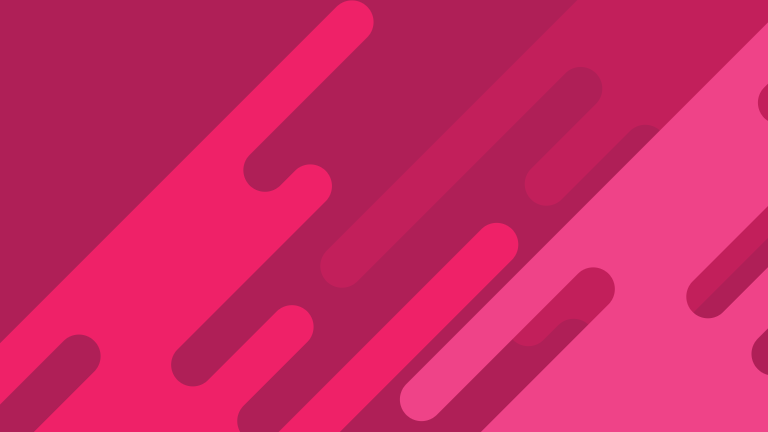
This background is drawn by a Shadertoy shader. Its source:

```glsl
const float PITCH = 0.14167;  // lane spacing along either diagonal axis
const float FAR = 40.0;       // lane end well outside the canvas
const int LANES = 7;

const vec3 WINE    = vec3(0.686, 0.122, 0.341);
const vec3 CRIMSON = vec3(0.761, 0.122, 0.357);
const vec3 ROSE    = vec3(0.937, 0.129, 0.408);
const vec3 PINK    = vec3(0.937, 0.263, 0.533);

// Diagonal lane space: x counts lanes, y runs along them to the upper right
vec2 toLanes(vec2 p) {
    return vec2(p.x + 1.0 - p.y, p.x - 1.0 + p.y) / PITCH;
}

vec2 flip(vec2 q) {
    return vec2(q.x, -q.y);
}

// Round-ended strip reaching from end towards negative y
float strand(vec2 q, float lane, float end) {
    return length(vec2(q.x - lane, max(q.y - end, 0.0))) - 0.5;
}

// Filling between two strands, topped by a round hollow
float web(vec2 q, float lane, float end) {
    float slab = max(abs(q.x - lane) - 0.9, q.y - end);
    return max(slab, -strand(flip(q), lane, -end));
}

// Alternating strands and webs, starting at the given lane
float comb(vec2 q, float firstLane, float ends[LANES]) {
    float d = FAR;
    for (int i = 0; i < LANES; i++) {
        float lane = firstLane + float(i);
        float part = i % 2 == 0 ? strand(q, lane, ends[i]) : web(q, lane, ends[i]);
        d = min(d, part);
    }
    return d;
}

float cut(float shape, float hole) {
    return max(shape, -hole);
}

vec3 paint(vec3 below, vec3 colour, float d, float pixel) {
    return mix(below, colour, clamp(0.5 - d / pixel, 0.0, 1.0));
}

void mainImage(out vec4 fragColor, in vec2 fragCoord) {
    vec2 q = toLanes(fragCoord / iResolution.y);
    vec2 r = flip(q);
    float pixel = sqrt(2.0) / (PITCH * iResolution.y);

    // Crimson comb hanging from the upper right
    float crimson = comb(r, 9.935,
        float[LANES](-1.24, -8.04, -5.92, -8.15, -3.33, -3.81, FAR));

    // Rose comb rising from the lower left
    float rose = comb(q, 6.11,
        float[LANES](5.39, 1.55, 2.03, -2.81, -0.57, -2.65, 4.12));
    rose = cut(rose, strand(q, 7.11, -4.53));

    // Pink field with slots open to the upper right
    float pink = comb(r, 13.415,
        float[LANES](-0.36, -4.97, FAR, FAR, FAR, FAR, FAR));
    pink = cut(pink, strand(q * vec2(1.0, -1.0), 14.415, -11.06));
    pink = cut(pink, strand(r, 16.415, -6.72));
    pink = cut(pink, strand(r, 18.415, -6.85));

    vec3 colour = paint(WINE, CRIMSON, crimson, pixel);
    colour = paint(colour, ROSE, rose, pixel);
    colour = paint(colour, PINK, pink, pixel);
    fragColor = vec4(colour, 1.0);
}
```
